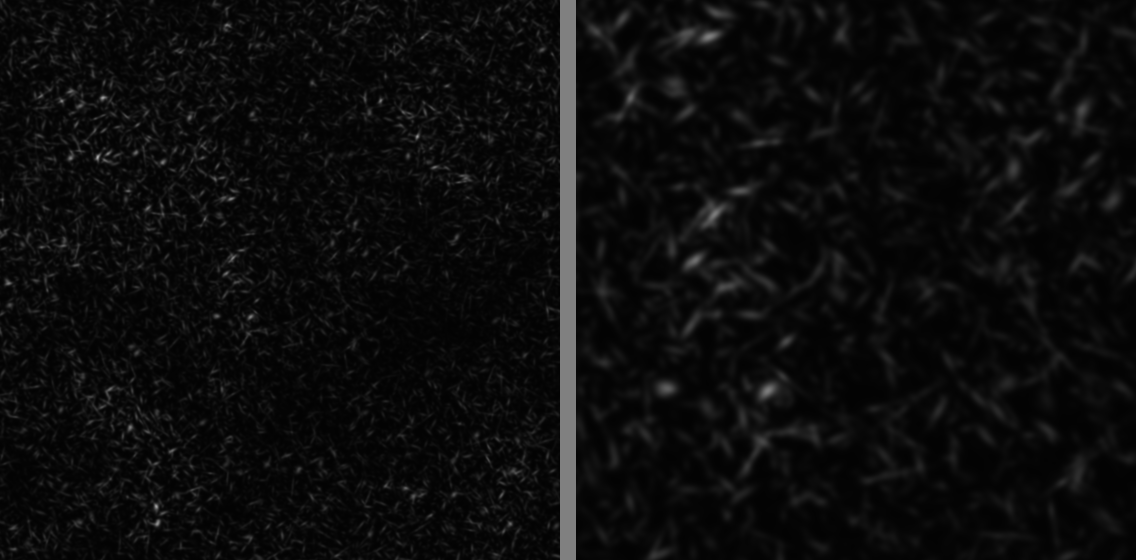
Left, the full canvas; right, a detail of the centre.
This texture is drawn by a three.js fragment shader. Its source:

```glsl
// Dark field of faint, blurred fibres and specks gathered in loose clusters.
varying vec2 vUv;

vec4 hash4(vec2 cell) {
  vec4 p = fract(cell.xyxy * vec4(0.1031, 0.1030, 0.0973, 0.1099));
  p += dot(p, p.wzxy + 33.33);
  return fract((p.xxyz + p.yzzw) * p.zywx);
}

// Warped layered sines, roughly -1 to 1
float waves(vec2 p) {
  float sum = 0.0;
  float gain = 0.5;
  for (int i = 0; i < 4; i++) {
    p += 0.6 * sin(p.yx * 1.3 + float(i) * 2.1);
    sum += gain * sin(p.x) * sin(p.y + 0.7);
    p = mat2(0.8, 0.6, -0.6, 0.8) * p * 1.9 + 3.7;
    gain *= 0.75;
  }
  return sum;
}

// Main fibre direction: steep on the left, shallow on the right
float grainAngle(vec2 p) {
  return mix(-1.05, -0.3, p.x) + 0.35 * sin(p.y * 7.0 + p.x * 4.0);
}

// One soft stroke per cell; halfSize is its length and width on the canvas
float strokes(vec2 uv, float cells, vec2 halfSize, float rarity) {
  vec2 p = uv * cells;
  vec2 home = floor(p);
  float sum = 0.0;
  for (int y = -1; y <= 1; y++) {
    for (int x = -1; x <= 1; x++) {
      vec2 cell = home + vec2(float(x), float(y));
      vec4 h = hash4(cell + cells * 3.17);
      vec2 center = cell + h.xy;
      float crossing = step(0.66, fract(h.w * 7.0)) * 1.5;
      float angle = grainAngle(center / cells) + crossing + (h.z - 0.5) * 1.3;
      vec2 axis = vec2(cos(angle), sin(angle));
      vec2 d = (p - center) / cells;
      vec2 q = vec2(dot(d, axis), dot(d, vec2(-axis.y, axis.x))) / halfSize;
      sum += pow(h.w, rarity) * exp(-dot(q, q));
    }
  }
  return sum;
}

void main() {
  // Broad light and dark regions, then smaller clumps
  float region = 0.45 * exp(-14.0 * dot(vUv - vec2(0.25, 0.66), vUv - vec2(0.25, 0.66)))
               + 0.35 * exp(-18.0 * dot(vUv - vec2(0.85, 1.0), vUv - vec2(0.85, 1.0)))
               - 0.45 * exp(-16.0 * dot(vUv - vec2(0.72, 0.46), vUv - vec2(0.72, 0.46)));
  float density = exp(region + 0.85 * waves(vUv * 11.0 + 2.0) - 0.1);

  // Long threads, broken into beads
  float beads = 0.45 + 1.1 * strokes(vUv, 83.0, vec2(0.0048, 0.0038), 1.0);
  float threads = strokes(vUv, 27.0, vec2(0.016, 0.0026), 4.0)
                + strokes(vUv, 33.0, vec2(0.013, 0.0025), 4.0);

  // Short fibres, fine grain and rare bright specks
  float fibres = strokes(vUv, 57.0, vec2(0.0075, 0.0029), 5.0)
               + strokes(vUv, 64.0, vec2(0.0065, 0.0027), 5.0);
  float grain = strokes(vUv, 97.0, vec2(0.0044, 0.0027), 3.0)
              + strokes(vUv, 109.0, vec2(0.0038, 0.0025), 3.0);
  float specks = strokes(vUv, 37.0, vec2(0.0065, 0.0042), 14.0);

  float light = 0.16 * threads * beads + 0.18 * fibres + 0.06 * grain + 0.3 * specks;
  gl_FragColor = vec4(vec3(0.012 + light * density), 1.0);
}
```
